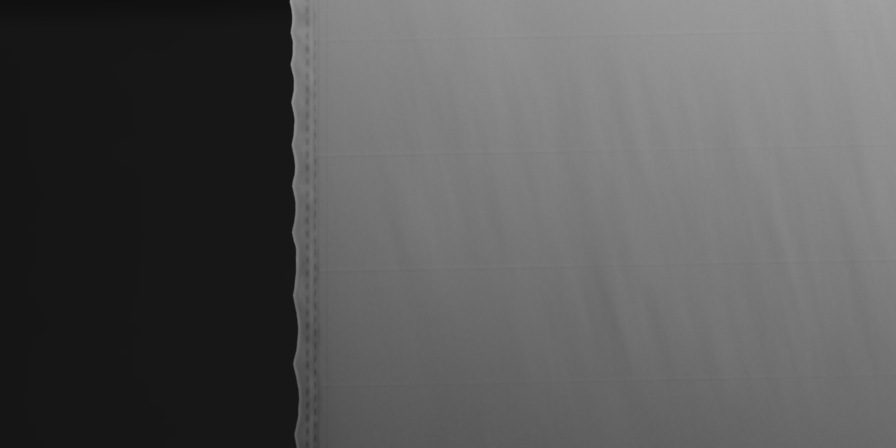
Write a Shadertoy shader that draws this texture.

```glsl
// Pale cloth with a scalloped, stitched hem hanging before a dark backdrop, in grey.
#define HEM_TOP 0.650
#define HEM_BOTTOM 0.664
#define HEM_WIDTH 0.053
#define SCALLOP_DEPTH 0.012
#define STITCH_COUNT 34.0
#define FOLD_SPACING 0.257
#define FOLD_OFFSET 0.135
#define WRINKLE_SLANT 0.24
#define WRINKLE_GAIN 0.042
#define GRAIN_GAIN 0.010
#define BACKDROP 0.088

float hash(vec2 p) {
    return fract(sin(dot(p, vec2(127.1, 311.7))) * 43758.5453);
}

float noise(vec2 p) {
    vec2 cell = floor(p), f = fract(p);
    f = f * f * (3.0 - 2.0 * f);
    float low = mix(hash(cell), hash(cell + vec2(1, 0)), f.x);
    float high = mix(hash(cell + vec2(0, 1)), hash(cell + vec2(1, 1)), f.x);
    return mix(low, high, f.y);
}

// Signed noise over several octaves
float fbm(vec2 p) {
    float sum = 0.0, gain = 0.5;
    for (int i = 0; i < 4; i++) {
        sum += gain * (noise(p) - 0.5);
        p = p * 2.03 + 17.3;
        gain *= 0.5;
    }
    return sum;
}

float line(float d, float width) {
    return exp(-d * d / (width * width));
}

// Scallops crowd together toward the top
float scallopPhase(float y) {
    return y * (4.0 + 5.0 * y) + 0.3 * (noise(vec2(y * 6.0, 3.0)) - 0.5);
}

float hemEdge(float y) {
    float bulge = abs(sin(3.14159 * scallopPhase(y)));
    float depth = SCALLOP_DEPTH * mix(1.0, 0.35, y);
    float fray = 0.004 * fbm(vec2(y * 45.0, 8.0));
    return mix(HEM_BOTTOM, HEM_TOP, y) + depth * (bulge - 0.6) + fray;
}

// Broad light falling from the upper right
float clothLight(vec2 p) {
    float across = clamp((p.x - 0.7) / 1.3, 0.0, 1.0);
    float shade = mix(0.335, 0.545, p.y) + 0.075 * across;
    shade -= 0.045 * exp(-max(p.x - 0.70, 0.0) / 0.07) * (1.0 - 0.6 * p.y);
    return shade;
}

float wrinkles(vec2 p) {
    float slanted = p.x + WRINKLE_SLANT * p.y;
    float broad = fbm(vec2(slanted * 9.0, p.y * 2.2));
    float fine = fbm(vec2(slanted * 30.0, p.y * 4.0 + 9.0));
    float patches = smoothstep(0.25, 0.8, noise(p * vec2(3.0, 4.0) + 4.0));
    return WRINKLE_GAIN * (0.6 * broad + fine * patches) * smoothstep(0.70, 0.95, p.x);
}

// Faint level creases, each a dark line with a pale lip
float folds(vec2 p) {
    float y = p.y - FOLD_OFFSET - 0.02 * (p.x - 0.7);
    float d = (fract(y / FOLD_SPACING + 0.5) - 0.5) * FOLD_SPACING;
    float strength = 0.4 + 0.6 * noise(vec2(p.x * 5.0, floor(y / FOLD_SPACING + 0.5)));
    return strength * (0.009 * line(d - 0.005, 0.005) - 0.014 * line(d, 0.003));
}

// Puckers, two stitch rows and the lit rim
float hemRelief(vec2 p, float inset) {
    float pucker = sin(6.28319 * scallopPhase(p.y) + inset * 70.0);
    float relief = 0.018 * pucker * line(inset - 0.022, 0.018);
    relief += 0.075 * fbm(vec2(inset * 55.0, p.y * 28.0));
    float beat = 0.5 + 0.5 * sin(6.28319 * STITCH_COUNT * p.y);
    relief -= 0.065 * beat * line(p.x - 0.686, 0.004);
    relief -= 0.060 * (1.0 - beat) * line(p.x - 0.704, 0.003);
    relief += 0.030 * line(p.x - 0.695, 0.004);
    return relief + 0.07 * line(inset - 0.003, 0.004) - 0.015;
}

void mainImage(out vec4 fragColor, in vec2 fragCoord) {
    vec2 p = fragCoord / iResolution.y;
    float pixel = 1.0 / iResolution.y;

    // Backdrop dims toward the top and the far left
    float backdrop = BACKDROP - 0.022 * smoothstep(0.93, 1.0, p.y);
    backdrop += 0.008 * (p.x / 0.65 - 0.5) + 0.006 * fbm(p * 5.0);

    // Cloth and hem
    float inset = p.x - hemEdge(p.y);
    float hem = 1.0 - smoothstep(HEM_WIDTH - 0.006, HEM_WIDTH + 0.004, inset);
    float cloth = clothLight(p) + wrinkles(p) + folds(p) * (1.0 - hem);
    cloth += hemRelief(p, inset) * hem;
    cloth -= 0.022 * line(p.x - 0.711, 0.002) + 0.012 * line(p.x - 0.730, 0.002);
    cloth += GRAIN_GAIN * (noise(p * 190.0) - 0.5);

    float shade = mix(backdrop, cloth, smoothstep(-pixel, pixel, inset));
    fragColor = vec4(vec3(clamp(shade, 0.0, 1.0)), 1.0);
}
```
